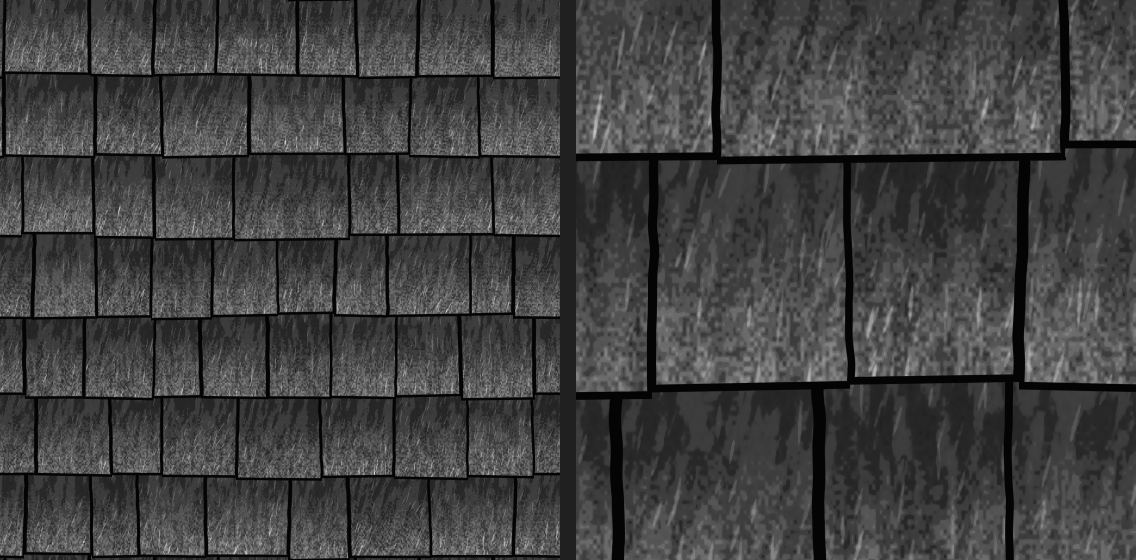
Left: the whole. Right: its middle third, enlarged.
Give the GLSL for this texture, as a WebGL 2 fragment shader.

```glsl
#version 300 es
precision highp float;
// Seven overlapping courses of dark, weathered wooden shingles.
// Jittered joints and crooked lower edges split each course into tiles;
// stretched noise, grain and slanted scratches give every tile its wear.

uniform vec2 u_resolution;
out vec4 fragColor;

// Layout, in units of the canvas
const float ROWS = 7.0;
const float TILES_PER_ROW[7] = float[7](8.0, 8.0, 9.0, 9.0, 7.0, 7.0, 8.0);
const float BASE_HEIGHT = 0.0065;    // lower edge of the bottom course
const float JOINT_JITTER = 0.46;     // in tile widths
const float JOINT_LEAN = 0.009;
const float JOINT_HALF_WIDTH = 0.0030;
const float EDGE_HALF_WIDTH = 0.0023;
const float EDGE_JITTER = 0.012;
const float EDGE_SLOPE = 0.045;

// Tones
const float GAP_TONE = 0.015;
const float TOP_TONE = 0.185;
const float BOTTOM_TONE = 0.375;
const float TILE_VARIATION = 0.05;
const float STREAK_DEPTH = 0.085;
const float GRAIN_DEPTH = 0.30;
const float SCRATCH_LIGHT = 0.24;
const float TONE_FLOOR = 0.15;
const float TONE_STEP = 0.09;
const float TONE_SNAP = 0.65;

struct Tile {
    vec2 id;        // wrapped column and row
    float edge;     // height of the lower edge at this point
    float gap;      // signed distance to the nearest joint line
};

float hash(vec2 p) {
    return fract(sin(dot(p, vec2(127.1, 311.7))) * 43758.5453);
}

float noise(vec2 p) {
    vec2 i = floor(p), f = fract(p);
    f = f * f * (3.0 - 2.0 * f);
    return mix(mix(hash(i), hash(i + vec2(1, 0)), f.x),
               mix(hash(i + vec2(0, 1)), hash(i + vec2(1, 1)), f.x), f.y);
}

// Finds the tile of one course that lies at this point
Tile findTile(vec2 uv, float course) {
    float row = mod(course, ROWS);
    float count = TILES_PER_ROW[int(row)];
    float bottom = course / ROWS + BASE_HEIGHT;
    float q = uv.x * count - 0.6 * hash(vec2(row, 7.3));
    float k = round(q);
    vec2 jointId = vec2(mod(k, count), row);
    float lean = (hash(jointId + 31.7) - 0.5) * JOINT_LEAN;
    float wobble = 0.0015 * (noise(vec2(k * 9.0 + row, uv.y * 60.0)) - 0.5);
    float joint = k + JOINT_JITTER * (hash(jointId + 3.1) - 0.5);
    float offset = (q - joint) / count - lean * ((uv.y - bottom) * ROWS - 0.5) - wobble;
    float column = offset >= 0.0 ? k : k - 1.0;

    Tile tile;
    tile.id = vec2(mod(column, count), row);
    float width = JOINT_HALF_WIDTH * mix(0.75, 1.25, hash(jointId + 53.9));
    tile.gap = abs(offset) - width;
    float slope = (hash(tile.id + 11.3) - 0.5) * EDGE_SLOPE;
    tile.edge = bottom + EDGE_JITTER * (hash(tile.id + 17.9) - 0.5)
              + slope * (q - column - 0.5) / count;
    return tile;
}

// Short tapered strokes, one at most in each cell of three slanted grids
float scratches(vec2 p, vec2 id, float density) {
    float light = 0.0;
    for (int layer = 0; layer < 3; layer++) {
        float n = float(layer);
        float angle = mix(0.08, 0.42, hash(id + 5.7)) + 0.13 * (n - 1.0);
        float c = cos(angle), s = sin(angle);
        vec2 g = vec2(c * p.x - s * p.y, s * p.x + c * p.y) * vec2(105.0, 24.0 + 7.0 * n);
        vec2 cell = floor(g) + id * 37.0 + n * 13.7;
        vec2 f = fract(g) - 0.5;
        float reach = mix(0.2, 0.48, hash(cell + 2.3));
        float taper = max(0.0, 1.0 - abs(f.y) / reach);
        float across = abs(f.x - 0.4 * (hash(cell + 8.1) - 0.5));
        float stroke = 1.0 - smoothstep(0.04, 0.23, across / (0.35 + 0.65 * taper));
        float strength = step(1.0 - density, hash(cell)) * mix(0.35, 1.0, hash(cell + 4.9));
        light += stroke * smoothstep(0.0, 0.4, taper) * strength;
    }
    return light;
}

// Grey of the weathered wood; v runs from 0 at the lower edge to 1
float woodTone(vec2 uv, Tile tile, float v) {
    float worn = 1.0 - smoothstep(-0.05, 0.95, v);
    vec2 p = uv + 0.37 * tile.id;
    p.x -= p.y * mix(0.02, 0.25, hash(tile.id + 23.0));
    float tone = mix(TOP_TONE, BOTTOM_TONE, worn);
    tone += TILE_VARIATION * (hash(tile.id + 41.0) - 0.5);
    float streak = 0.65 * noise(p * vec2(150.0, 34.0)) + 0.35 * noise(p * vec2(310.0, 90.0));
    tone += STREAK_DEPTH * (smoothstep(0.3, 0.7, streak) - 0.45);
    float grain = noise(uv * vec2(470.0, 340.0)) - 0.5;
    tone += GRAIN_DEPTH * grain * mix(0.15, 1.0, worn);
    float density = mix(0.08, 0.32, hash(tile.id + 67.0));
    tone += SCRATCH_LIGHT * scratches(uv, tile.id, density) * mix(0.45, 1.0, worn);
    // Gather the greys softly into a few flat steps
    float level = (tone - TONE_FLOOR) / TONE_STEP;
    float snapped = floor(level) + smoothstep(0.3, 0.7, fract(level));
    return max(TONE_FLOOR - 0.02, mix(tone, TONE_FLOOR + TONE_STEP * snapped, TONE_SNAP));
}

void main() {
    vec2 uv = gl_FragCoord.xy / u_resolution;
    float pixel = 1.0 / min(u_resolution.x, u_resolution.y);

    // The upper course covers the lower one down to its crooked edge
    float course = round((uv.y - BASE_HEIGHT) * ROWS);
    Tile tile = findTile(uv, course);
    float edgeGap = abs(uv.y - tile.edge) - EDGE_HALF_WIDTH;
    if (uv.y < tile.edge) tile = findTile(uv, course - 1.0);

    float tone = woodTone(uv, tile, (uv.y - tile.edge) * ROWS);
    float wood = smoothstep(-0.7 * pixel, 0.7 * pixel, min(edgeGap, tile.gap));
    fragColor = vec4(vec3(mix(GAP_TONE, tone, wood)), 1.0);
}
```
